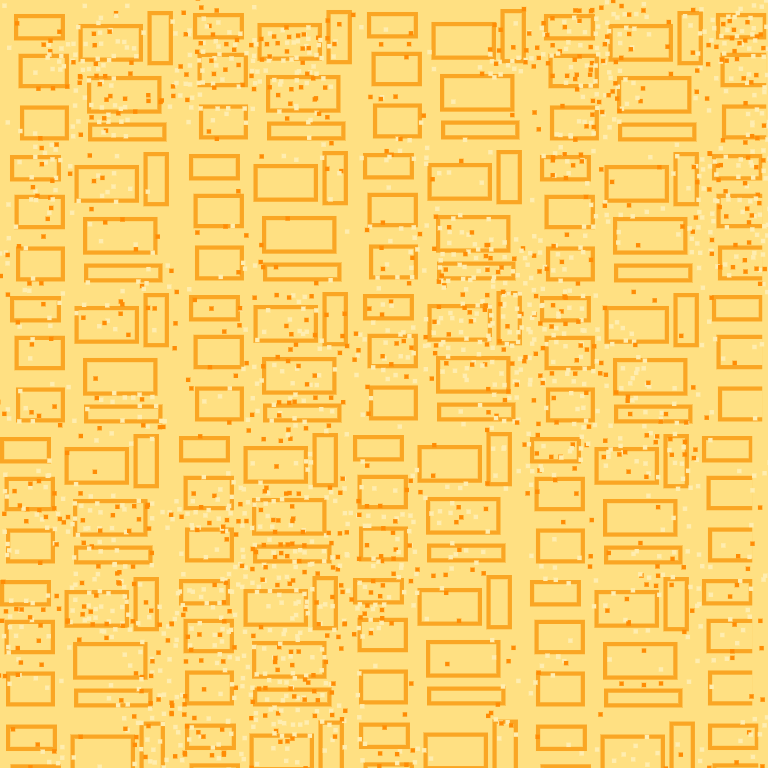
Write a three.js fragment shader that draws this pattern.

```glsl
// Rows of outlined amber rectangles on pale yellow, sprinkled with square specks.
// One motif of seven frames repeats on a slightly uneven grid; the specks are
// hashed per cell and thinned by noise, so that some repeats wear more than others.

varying vec2 vUv;

const vec3 GROUND = vec3(1.00, 0.88, 0.51);
const vec3 LINE   = vec3(0.98, 0.65, 0.14);
const vec3 LIGHT  = vec3(1.00, 0.93, 0.69);
const vec3 DARK   = vec3(1.00, 0.55, 0.02);

const vec2  PITCH       = vec2(0.2285, 0.1836); // spacing of repeats
const float FIRST_ROW   = 0.0169;               // top of the first row
const float MARGIN      = 0.0104;               // space above and left of a motif
const float STRIP_WIDTH = 0.9795;               // rows are cut off here
const float LINE_WIDTH  = 0.0055;
const float SPECK_SIZE  = 0.0057;
const float SPECK_CELL  = 0.0170;
const float LIGHT_RATE  = 0.40;
const float DARK_RATE   = 0.23;
const int   LAYERS      = 4;                    // alternating light and dark

float hash(vec2 p) {
  return fract(sin(dot(p, vec2(127.1, 311.7))) * 43758.5453);
}

float noise(vec2 p) {
  vec2 i = floor(p), f = fract(p);
  f = f * f * (3.0 - 2.0 * f);
  return mix(mix(hash(i), hash(i + vec2(1.0, 0.0)), f.x),
             mix(hash(i + vec2(0.0, 1.0)), hash(i + 1.0), f.x), f.y);
}

// Coverage of a shape from its signed distance
float fill(float d, float px) {
  return clamp(0.5 - d / px, 0.0, 1.0);
}

float squareDistance(vec2 p, vec2 halfSize) {
  vec2 d = abs(p) - halfSize;
  return max(d.x, d.y);
}

// Outline lying just inside the box from lo to hi
float frame(vec2 p, vec2 lo, vec2 hi) {
  float d = squareDistance(p - 0.5 * (lo + hi), 0.5 * (hi - lo));
  return abs(d + 0.5 * LINE_WIDTH) - 0.5 * LINE_WIDTH;
}

// The seven frames of one repeat, measured from its upper left
float motif(vec2 p) {
  float d = frame(p, vec2(0.0), vec2(0.0664, 0.0345));
  d = min(d, frame(p, vec2(0.0059, 0.0518), vec2(0.0716, 0.0967)));
  d = min(d, frame(p, vec2(0.0078, 0.1191), vec2(0.0716, 0.1647)));
  d = min(d, frame(p, vec2(0.0840, 0.0130), vec2(0.1680, 0.0622)));
  d = min(d, frame(p, vec2(0.1738, -0.0039), vec2(0.2070, 0.0668)));
  d = min(d, frame(p, vec2(0.0951, 0.0807), vec2(0.1921, 0.1298)));
  return min(d, frame(p, vec2(0.0964, 0.1413), vec2(0.1986, 0.1660)));
}

// Sideways slip and downward lag of a row
vec2 rowShift(float row) {
  float slip = 0.0182 - 0.0052 * step(0.5, row) - 0.0130 * step(2.5, row)
             + 0.0078 * step(4.5, row);
  float lag = 0.0026 * step(3.5, row) + 0.0046 * step(4.5, row);
  return vec2(slip, lag);
}

// Small offset of a column from the even grid
vec2 columnShift(float col) {
  return vec2(0.00065 * col * (4.0 - col) + 0.0026 * mod(col, 2.0),
              0.0013 * (1.0 - mod(col, 3.0)));
}

float pattern(vec2 p, float px) {
  float row = floor((p.y - FIRST_ROW + MARGIN) / PITCH.y);
  vec2 shift = rowShift(row);
  float col = floor((p.x - shift.x + MARGIN) / PITCH.x);
  vec2 origin = vec2(col, row) * PITCH + vec2(0.0, FIRST_ROW) + shift + columnShift(col);
  float inside = step(0.0, row) * step(0.0, col);
  return inside * fill(motif(p - origin), px) * fill(p.x - shift.x - STRIP_WIDTH, px);
}

// Wear gathers in clusters and is strongest at the upper left
float wear(vec2 p) {
  float cluster = 0.1 + smoothstep(0.3, 0.8, noise(p * 15.0));
  float region = 0.35 + 1.1 * noise(p * 4.5 + 7.0);
  return cluster * region * mix(1.6, 0.55, 0.4 * p.x + 0.6 * p.y);
}

float specks(vec2 p, float layer, float rate, float px) {
  vec2 q = p + layer * vec2(0.0063, 0.0109);
  vec2 cell = floor(q / SPECK_CELL);
  vec2 seed = cell + layer * 71.0;
  vec2 jitter = vec2(hash(seed + 11.3), hash(seed + 37.9)) - 0.5;
  vec2 offset = q - (cell + 0.5) * SPECK_CELL - jitter * (SPECK_CELL - SPECK_SIZE - px);
  float present = step(hash(seed), rate * wear(p - offset));
  return present * fill(squareDistance(offset, vec2(0.5 * SPECK_SIZE)), px);
}

void main() {
  vec2 p = vec2(vUv.x, 1.0 - vUv.y); // measured downwards from the top
  float px = fwidth(vUv.x);
  vec3 color = mix(GROUND, LINE, pattern(p, px));
  for (int i = 0; i < LAYERS; i++) {
    float layer = float(i);
    float isDark = mod(layer, 2.0);
    float rate = mix(LIGHT_RATE, DARK_RATE, isDark);
    color = mix(color, mix(LIGHT, DARK, isDark), specks(p, layer, rate, px));
  }
  gl_FragColor = vec4(color, 1.0);
}
```
